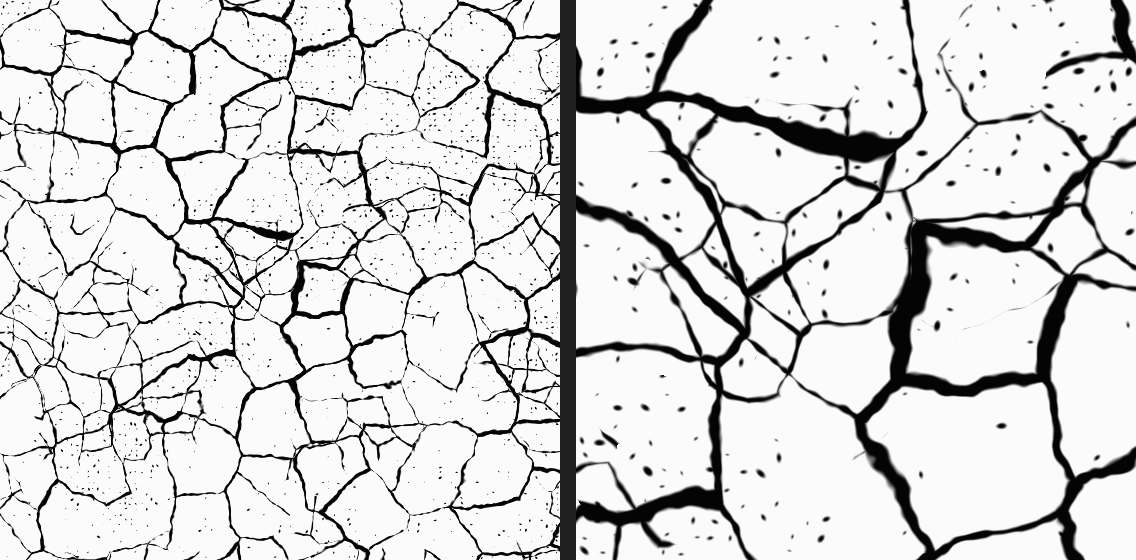
Left, the full canvas; right, a detail of the centre.
Write a WebGL 2 fragment shader that draws this texture.

```glsl
#version 300 es
precision highp float;
// Dried, cracked ground in black on white. Two warped Voronoi networks give
// the main cracks and the hairlines that die out inside the plates;
// clustered grit is scattered over the plates on a fine jittered grid.

uniform vec2 u_resolution;
out vec4 fragColor;

const vec3 PAPER = vec3(0.985);
const vec3 INK = vec3(0.015);
const float PLATES = 9.5;          // main plates across the canvas
const float HAIR_PLATES = 14.0;    // hairline cells across the canvas
const float JITTER = 0.88;
const float THIN = 0.0012;         // half widths, in canvas units
const float THICK = 0.0052;
const float HAIR = 0.0014;
const float MISSING = 0.08;        // share of main cracks left out
const float ROUGHNESS = 0.0024;
const float SOFTNESS = 0.0012;
const float GRIT_CELLS = 105.0;
const float GRIT_SPARSE = 0.05;    // chance of a grain per cell
const float GRIT_DENSE = 0.42;

float hash(vec2 p) {
    return fract(sin(dot(p, vec2(127.1, 311.7))) * 43758.5);
}

vec2 hash2(vec2 p) {
    return vec2(hash(p), hash(p + vec2(37.2, 91.7)));
}

float noise(vec2 p) {
    vec2 i = floor(p), f = fract(p);
    f = f * f * (3.0 - 2.0 * f);
    return mix(mix(hash(i), hash(i + vec2(1, 0)), f.x),
               mix(hash(i + vec2(0, 1)), hash(i + vec2(1, 1)), f.x), f.y);
}

vec2 noise2(vec2 p) {
    return vec2(noise(p), noise(p + vec2(53.0, 17.0))) - 0.5;
}

// Bends straight cell borders into jagged cracks.
vec2 warp(vec2 p) {
    return p + 0.036 * noise2(p * 8.0)
             + 0.011 * noise2(p * 30.0)
             + 0.0045 * noise2(p * 85.0);
}

vec2 seed(vec2 cell) {
    return cell + 0.5 + JITTER * (hash2(cell) - 0.5);
}

// Signed distance to the cracks; each border has its own half width,
// from thin to thick, shaped by a hash per pair of cells and by "swell".
float cracks(vec2 p, float scale, float thin, float thick, float missing, float swell) {
    p *= scale;
    vec2 home = floor(p), nearest = home;
    float best = 1e3;
    for (int y = -1; y <= 1; y++)
    for (int x = -1; x <= 1; x++) {
        vec2 cell = home + vec2(x, y);
        float d = distance(seed(cell), p);
        if (d < best) { best = d; nearest = cell; }
    }
    vec2 a = seed(nearest);
    float result = 1.0;
    for (int y = -2; y <= 2; y++)
    for (int x = -2; x <= 2; x++) {
        if (x == 0 && y == 0) continue;
        vec2 cell = nearest + vec2(x, y);
        vec2 b = seed(cell);
        float border = dot(0.5 * (a + b) - p, normalize(b - a)) / scale;
        vec2 pair = nearest + cell;
        if (hash(pair + 7.3) < missing) continue;
        float strength = clamp(0.7 * hash(pair + 0.5) + 0.6 * swell - 0.15, 0.0, 1.0);
        result = min(result, border - mix(thin, thick, strength * strength));
    }
    return result;
}

// Signed distance to the grain of one grid cell, stretched at random.
float grit(vec2 p) {
    vec2 cell = floor(p * GRIT_CELLS);
    float cluster = smoothstep(0.45, 0.85, 0.7 * noise(p * 5.0 + 3.0) + 0.3 * noise(p * 19.0));
    if (hash(cell + 0.7) > mix(GRIT_SPARSE, GRIT_DENSE, cluster)) return 1.0;
    vec2 d = p - (cell + 0.3 + 0.4 * hash2(cell + 5.1)) / GRIT_CELLS;
    float turn = 6.2832 * hash(cell + 9.4);
    d = mat2(cos(turn), sin(turn), -sin(turn), cos(turn)) * d;
    float size = hash(cell + 2.6);
    return length(d * vec2(0.75, 1.3)) - mix(0.0005, 0.0021, size * size);
}

void main() {
    vec2 uv = gl_FragCoord.xy / u_resolution.y;
    vec2 bent = warp(uv);
    float rough = ROUGHNESS * (noise(uv * 170.0) - 0.5);

    // Main cracks, swelling and narrowing along their length
    float ink = cracks(bent, PLATES, THIN, THICK, MISSING, noise(uv * 4.0))
              - 0.0016 * (noise(uv * 18.0) - 0.5);

    // Hairlines, tapering to nothing outside patches
    float patches = noise(uv * 9.0 + 31.0);
    float fade = 0.006 * (1.0 - smoothstep(0.4, 0.68, patches));
    ink = min(ink, cracks(bent + 4.37, HAIR_PLATES, HAIR, HAIR, 0.2, 0.5) + fade);

    ink = min(ink + rough, grit(uv) + 0.5 * rough);

    float blur = max(SOFTNESS, 0.6 / u_resolution.y);
    fragColor = vec4(mix(INK, PAPER, smoothstep(-blur, blur, ink)), 1.0);
}
```
